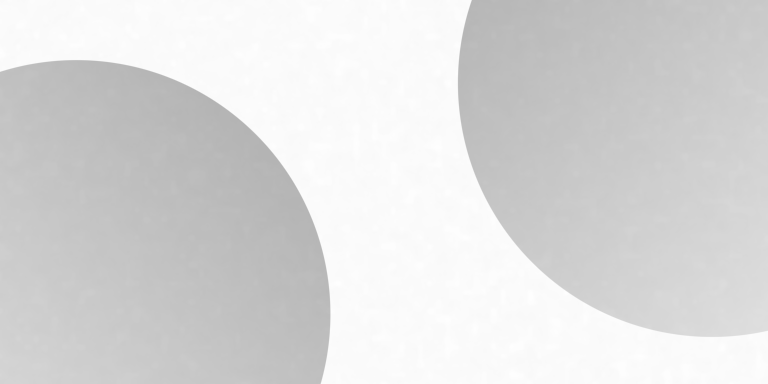
Give the GLSL for this background, as a Shadertoy shader.

```glsl
// Two large grey gradient discs on white, softly mottled paper.

const vec3 PAPER = vec3(0.982);
const vec3 DISC_DARK = vec3(0.705);
const vec3 DISC_LIGHT = vec3(0.885);
const float DISC_RADIUS = 0.6615;

float hash(vec2 cell) {
    vec3 q = fract(vec3(cell.xyx) * 0.1031);
    q += dot(q, q.yzx + 33.33);
    return fract((q.x + q.y) * q.z);
}

float valueNoise(vec2 p) {
    vec2 cell = floor(p);
    vec2 f = fract(p);
    f = f * f * (3.0 - 2.0 * f);
    float low = mix(hash(cell), hash(cell + vec2(1.0, 0.0)), f.x);
    float high = mix(hash(cell + vec2(0.0, 1.0)), hash(cell + vec2(1.0, 1.0)), f.x);
    return mix(low, high, f.y);
}

// Layered noise, centred on zero
float mottle(vec2 p) {
    float sum = 0.0;
    float weight = 0.5;
    for (int i = 0; i < 3; i++) {
        sum += weight * (valueNoise(p) - 0.5);
        p = mat2(0.8, 0.6, -0.6, 0.8) * p * 1.9 + 17.3;
        weight *= 0.6;
    }
    return sum;
}

// Lays a disc over the base, shaded from dark to light along a direction
vec3 addDisc(vec3 base, vec2 p, vec2 center, float radius, vec2 lightDir, float pixel) {
    vec2 offset = p - center;
    float along = dot(offset, normalize(lightDir)) / radius;
    vec3 shade = mix(DISC_DARK, DISC_LIGHT, clamp(0.5 + 0.5 * along, 0.0, 1.0));
    float edge = length(offset) - radius;
    return mix(base, shade, 1.0 - smoothstep(-pixel, pixel, edge));
}

void mainImage(out vec4 fragColor, in vec2 fragCoord) {
    // Canvas height is one unit
    vec2 p = fragCoord / iResolution.y;
    float pixel = 0.75 / iResolution.y;
    float right = iResolution.x / iResolution.y;

    // Discs
    vec3 color = addDisc(PAPER, p, vec2(0.199, 0.182), DISC_RADIUS, vec2(-1.0, -1.0), pixel);
    color = addDisc(color, p, vec2(right - 0.146, 0.784), DISC_RADIUS, vec2(1.0, -1.0), pixel);

    // Paper grain with sparse pale flecks
    float grain = mottle(p * 34.0);
    float fleck = smoothstep(0.68, 0.95, valueNoise(p * 42.0 + 61.0));
    color += 0.016 * grain + 0.009 * fleck;

    fragColor = vec4(clamp(color, 0.0, 1.0), 1.0);
}
```
